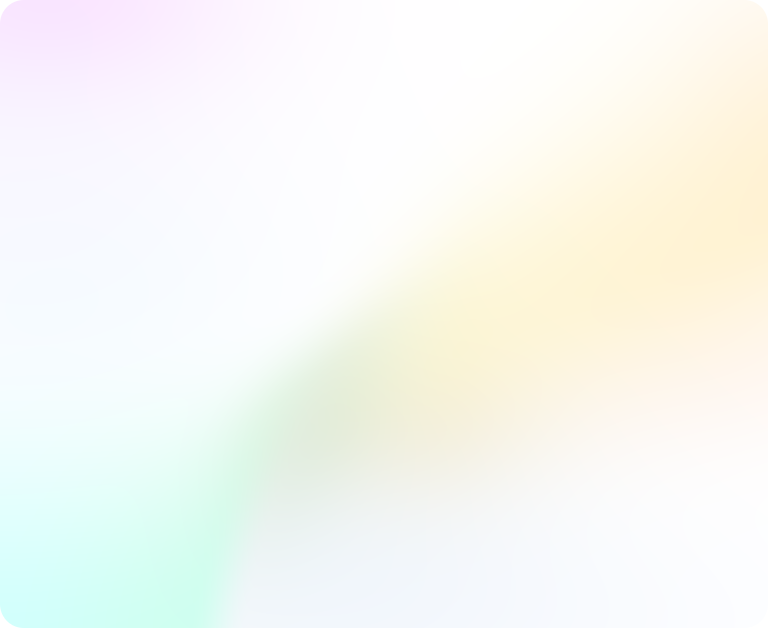
Write a WebGL 2 fragment shader that draws this background.

```glsl
#version 300 es
precision highp float;
// Soft pastel mesh gradient: pink corner, mint fold, yellow band, on a white rounded card.
uniform vec2 u_resolution;
out vec4 outColor;

// Elliptical Gaussian glow, with its long axis turned by angle.
float glow(vec2 p, vec2 center, vec2 radius, float angle) {
  float c = cos(angle), s = sin(angle);
  vec2 d = mat2(c, -s, s, c) * (p - center) / radius;
  return exp(-dot(d, d));
}

float roundedBox(vec2 p, vec2 halfSize, float radius) {
  vec2 d = abs(p) - halfSize + radius;
  return length(max(d, 0.0)) + min(max(d.x, d.y), 0.0) - radius;
}

// Yellow band rising to the right, wider above its axis than below.
float band(vec2 p) {
  float d = (p.y - 0.44 - 0.36 * (p.x - 0.638)) * 0.94;
  float spread = d > 0.0 ? mix(0.12, 0.27, smoothstep(0.4, 1.15, p.x)) : 0.175;
  return exp(-d * d / (spread * spread)) * smoothstep(0.46, 0.76, p.x);
}

void main() {
  // Canvas height is one unit.
  vec2 p = gl_FragCoord.xy / u_resolution.y;
  vec2 size = vec2(u_resolution.x / u_resolution.y, 1.0);

  // Curved crease between mint and grey, and the diagonal fold above them.
  float crease = 0.34 + 0.15 * p.y + 0.5 * p.y * p.y - p.x;
  float leftSide = smoothstep(-0.055, 0.04, crease);
  float fold = 0.538 + 0.66 * (p.x - 0.526) - p.y;
  float underFold = smoothstep(-0.03, 0.13, fold);

  // Each tint is the light taken away from white.
  vec3 shade = vec3(0.0);
  shade += vec3(0.015, 0.095, 0.0) * glow(p, vec2(0.08, 1.02), vec2(0.32, 0.17), 0.0);
  shade += vec3(0.02, 0.025, 0.0) * glow(p, vec2(0.0, 0.75), vec2(0.42, 0.25), 0.0);
  shade += vec3(0.028, 0.008, 0.0) * glow(p, vec2(0.08, 0.47), vec2(0.38, 0.2), 0.2);

  // Mint pool, turning greener toward the crease.
  float mintTop = 0.47 + 0.25 * p.x * p.x;
  float mint = smoothstep(0.0, 0.5, mintTop - p.y) * leftSide;
  shade += mint * mix(vec3(0.18, 0.0, 0.012), vec3(0.185, 0.0, 0.055),
                      smoothstep(0.0, 0.3, p.x));

  // Olive shadow along the crease and cool haze below it.
  shade += vec3(0.075, 0.04, 0.105) * underFold
         * glow(p, vec2(0.5, 0.345), vec2(0.22, 0.11), 1.05);
  shade += vec3(0.052, 0.033, 0.012) * (1.0 - leftSide) * underFold
         * glow(p, vec2(0.5, 0.1), vec2(0.42, 0.29), 0.0);
  shade += vec3(0.015, 0.025, 0.05) * glow(p, vec2(0.68, 0.3), vec2(0.2, 0.12), 0.1);

  // Warm band, deeper orange to the right, with blush beneath.
  shade += band(p) * mix(vec3(0.002, 0.025, 0.145), vec3(0.0, 0.046, 0.165),
                         smoothstep(0.6, 1.2, p.x));
  shade += vec3(0.0, 0.022, 0.03) * glow(p, vec2(1.2, 0.4), vec2(0.36, 0.13), 0.2);
  shade += vec3(0.0, 0.015, 0.025) * glow(p, vec2(1.24, 0.9), vec2(0.16, 0.2), 0.0);
  shade += vec3(0.012, 0.009, 0.0) * glow(p, vec2(1.0, 0.0), vec2(0.4, 0.18), 0.0);

  // Rounded card on white.
  float edge = roundedBox(p - 0.5 * size, 0.5 * size, 0.038);
  float card = clamp(0.5 - edge * u_resolution.y, 0.0, 1.0);
  outColor = vec4(1.0 - shade * card, 1.0);
}
```
